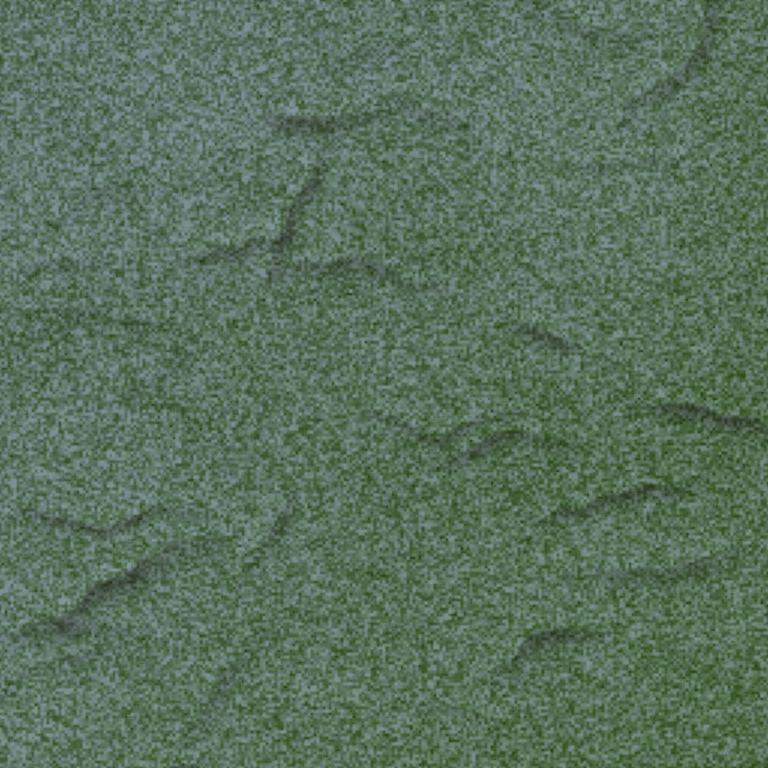
Give the GLSL for this texture, as a WebGL 2 fragment shader.

```glsl
#version 300 es
precision highp float;

uniform vec2 u_resolution;
out vec4 fragColor;

// Integer hash, 0 to 1
float hash(ivec2 cell) {
    uvec2 u = uvec2(cell) * uvec2(1597334673u, 3812015801u);
    uint h = (u.x ^ u.y) * 1597334673u;
    h = (h ^ (h >> 15)) * 2246822519u;
    h ^= h >> 13;
    return float(h >> 8) / 16777216.0;
}

float noise(vec2 p) {
    ivec2 i = ivec2(floor(p));
    vec2 f = fract(p);
    f = f * f * (3.0 - 2.0 * f);
    float low = mix(hash(i), hash(i + ivec2(1, 0)), f.x);
    float high = mix(hash(i + ivec2(0, 1)), hash(i + ivec2(1, 1)), f.x);
    return mix(low, high, f.y);
}

float fbm(vec2 p) {
    float sum = 0.0, weight = 0.5;
    for (int k = 0; k < 4; k++) {
        sum += weight * noise(p);
        p = mat2(1.6, 1.2, -1.2, 1.6) * p + 17.3;
        weight *= 0.5;
    }
    return sum / 0.9375;
}

// One wavering crease: crisp on its upper side, soft below
float crease(vec2 p, int id) {
    vec2 centre = vec2(hash(ivec2(id, 501)), (float(id) + hash(ivec2(id, 502))) / 28.0);
    float angle = mix(-0.28, 0.38, hash(ivec2(id, 503)));
    if (id % 6 == 2) angle += 0.75;
    float halfLength = mix(0.07, 0.21, hash(ivec2(id, 504)));
    vec2 q = p - centre;
    q = vec2(q.x * cos(angle) + q.y * sin(angle), q.y * cos(angle) - q.x * sin(angle));
    q.y += 0.045 * (noise(vec2(q.x * 11.0 + 40.0, float(id) * 3.0)) - 0.5);
    q.y += 0.012 * (noise(vec2(q.x * 42.0 + 90.0, float(id) * 5.0)) - 0.5);
    float along = 1.0 - smoothstep(0.15, 1.0, abs(q.x) / halfLength);
    float width = q.y > 0.0 ? 0.005 : 0.008 + 0.014 * hash(ivec2(id, 505));
    float shadow = exp(-q.y * q.y / (width * width));
    float ridge = exp(-pow((q.y - 0.016) / 0.010, 2.0));
    float depth = mix(0.3, 1.0, pow(hash(ivec2(id, 506)), 1.5));
    return along * depth * (shadow - 0.22 * ridge);
}

void main() {
    vec2 p = gl_FragCoord.xy / u_resolution.y;

    // Folds in the cloth
    float fold = 0.0;
    for (int id = 0; id < 28; id++) fold += crease(p, id);
    fold = clamp(fold * (0.65 + 0.7 * noise(p * 45.0)), -0.25, 1.1);

    // Fine fibres, loose clumps and broad unevenness
    float fibre = noise(p * 256.0) - 0.5;
    float clump = noise(p * vec2(125.0, 190.0) + 31.0) - 0.5;
    float speck = smoothstep(0.80, 0.98, noise(p * 256.0 + 700.0));
    float broad = fbm(p * vec2(4.0, 7.0) + 5.0) - 0.5;
    float tone = 0.59 + 0.92 * fibre + 0.48 * clump + 0.30 * broad - 0.34 * speck;
    tone += 0.09 * (p.y - p.x);
    tone = clamp(tone - 0.12 * fold, -0.15, 1.12);

    // Deep green through grey green to pale blue green
    vec3 colour = mix(vec3(0.205, 0.32, 0.135), vec3(0.455, 0.54, 0.525), tone);
    float tint = noise(p * 170.0 + 350.0) - 0.5;
    colour += tint * vec3(0.015, -0.015, 0.06);
    colour += (p.y - p.x) * vec3(0.010, 0.0, 0.030);

    // Creases are darker and greyer than the open cloth
    float grey = dot(colour, vec3(0.3, 0.6, 0.1));
    float shade = max(fold, 0.0);
    colour = mix(colour, vec3(grey) * vec3(0.92, 1.0, 0.92), 0.40 * shade);
    colour *= 1.0 - 0.23 * fold;

    fragColor = vec4(clamp(colour, 0.0, 1.0), 1.0);
}
```
